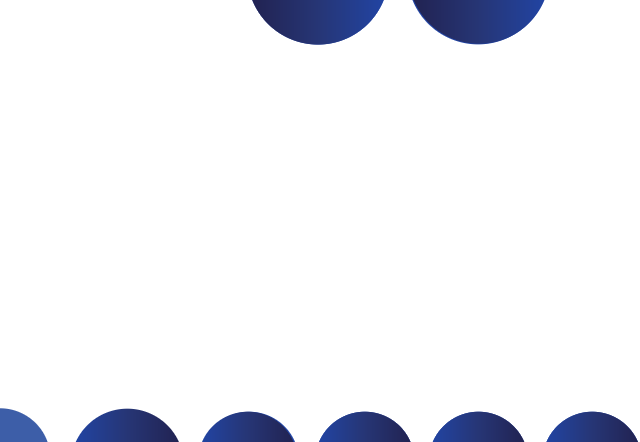
A WebGL 1 fragment shader for this background:

```glsl
precision highp float;
// White page edged by blue discs: two large ones cut by the top edge,
// a row of smaller ones rising from the bottom, and a pale one in the corner.
// Each disc is a distance function filled with a three-stop gradient.
uniform vec2 u_resolution;

#define TOP_RADIUS 0.1601
#define TOP_START vec2(0.7194, 1.0593)
#define TOP_STEP vec2(0.3644, 0.0018)
#define ROW_RADIUS 0.1125
#define ROW_END vec2(1.3399, -0.0440)
#define ROW_STEP 0.2573
#define RIM_SHIFT 0.0035

const vec3 NAVY = vec3(0.13, 0.13, 0.31);
const vec3 INDIGO = vec3(0.15, 0.21, 0.46);
const vec3 ROYAL = vec3(0.13, 0.27, 0.65);
const vec3 PALE = vec3(0.24, 0.37, 0.66);

// Soft coverage of a disc, about one pixel wide at its edge
float disc(vec2 p, vec2 center, float radius) {
    float d = (length(p - center) - radius) * u_resolution.y;
    return clamp(0.5 - d, 0.0, 1.0);
}

// Navy to indigo to royal blue as t runs from 0 to 1
vec3 blueRamp(float t) {
    t = clamp(t, 0.0, 1.0);
    vec3 lower = mix(NAVY, INDIGO, min(t * 2.0, 1.0));
    return mix(lower, ROYAL, max(t * 2.0 - 1.0, 0.0));
}

// Disc shaded along x; direction +1 brightens rightward, -1 leftward
vec3 paintDisc(vec3 base, vec2 p, vec2 center, float radius, float direction) {
    float t = 0.5 + 0.5 * direction * (p.x - center.x) / radius;
    return mix(base, blueRamp(t), disc(p, center, radius));
}

void main() {
    vec2 p = gl_FragCoord.xy / u_resolution.y;
    vec3 color = vec3(1.0);

    // Large discs along the top, the second with a thin lighter rim
    for (int i = 0; i < 2; i++) {
        float k = float(i);
        vec2 center = TOP_START + k * TOP_STEP;
        vec2 rim = center - k * vec2(0.6, 0.4) * RIM_SHIFT;
        color = mix(color, ROYAL, disc(p, rim, TOP_RADIUS));
        color = paintDisc(color, p, center, TOP_RADIUS, 1.0);
    }

    // Small discs along the bottom, right to left, the last one rimmed
    for (int i = 0; i < 4; i++) {
        float k = float(i);
        float last = step(2.5, k);
        vec2 center = ROW_END - vec2(k * ROW_STEP + last * 0.0075, 0.0);
        vec2 rim = center + last * vec2(RIM_SHIFT, 0.0);
        color = mix(color, ROYAL, disc(p, rim, ROW_RADIUS));
        color = paintDisc(color, p, center, ROW_RADIUS, -1.0);
    }

    // Wider disc at the left, then the pale corner disc
    color = paintDisc(color, p, vec2(0.2881, -0.0527), 0.1281, -1.0);
    color = mix(color, PALE, disc(p, vec2(0.0, -0.0378), 0.1141));

    gl_FragColor = vec4(color, 1.0);
}
```
